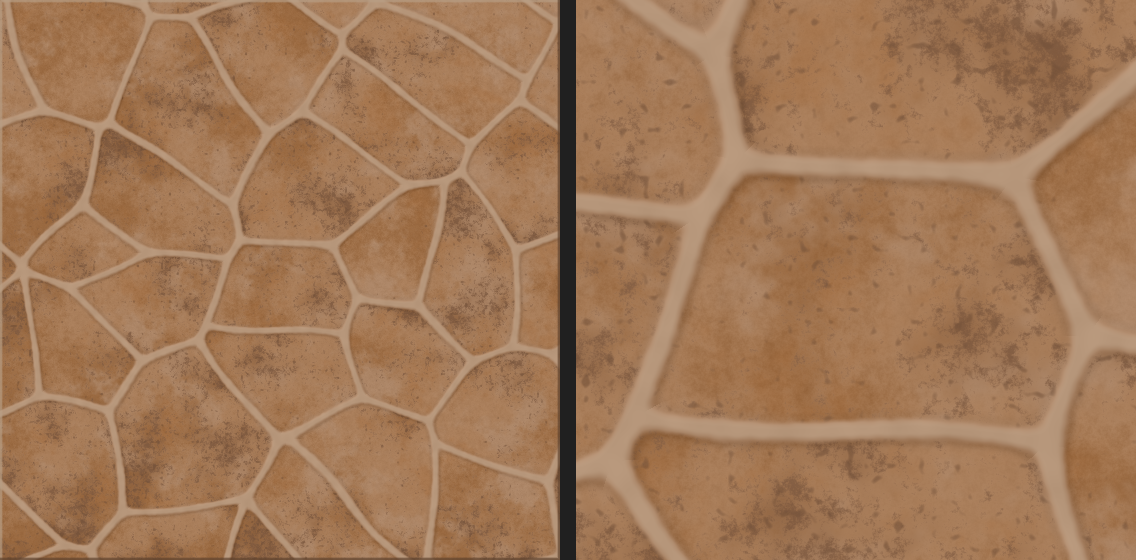
Left: the whole. Right: its middle third, enlarged.
Write a Shadertoy shader that draws this texture.

```glsl
// Crazy-paved ceramic tile: warm sandstone slabs parted by pale narrow seams.
// A smooth Voronoi edge distance lays out the slabs; layered gradient noise
// clouds, stains and speckles the stone. A thin bevel frames the tile.

vec2 hash2(vec2 p) {
    vec3 q = fract(p.xyx * vec3(0.1031, 0.1030, 0.0973));
    q += dot(q, q.yzx + 33.33);
    return fract((q.xx + q.yz) * q.zy);
}

float cornerRamp(vec2 cell, vec2 offset, vec2 corner) {
    float angle = 6.2832 * hash2(cell + corner + 71.0).x;
    return dot(vec2(cos(angle), sin(angle)), offset - corner);
}

float gradientNoise(vec2 p) {
    vec2 i = floor(p), f = fract(p);
    vec2 u = f * f * f * (f * (f * 6.0 - 15.0) + 10.0);
    float low = mix(cornerRamp(i, f, vec2(0, 0)), cornerRamp(i, f, vec2(1, 0)), u.x);
    float high = mix(cornerRamp(i, f, vec2(0, 1)), cornerRamp(i, f, vec2(1, 1)), u.x);
    return mix(low, high, u.y);
}

float fbm(vec2 p, float gain) {
    float sum = 0.0, amplitude = 1.0;
    for (int i = 0; i < 5; i++) {
        sum += amplitude * gradientNoise(p);
        p = mat2(1.6, 1.2, -1.2, 1.6) * p + 17.3;
        amplitude *= gain;
    }
    return sum;
}

// x: distance to the seam with rounded corners, y: slab id, zw: seam normal
vec4 slabs(vec2 p) {
    vec2 home = floor(p), nearestCell = home, nearest = vec2(9.0);
    for (int y = -2; y <= 2; y++)
    for (int x = -2; x <= 2; x++) {
        vec2 cell = home + vec2(x, y);
        vec2 toSite = cell + hash2(cell) - p;
        if (dot(toSite, toSite) < dot(nearest, nearest)) {
            nearest = toSite;
            nearestCell = cell;
        }
    }
    float sum = 0.0, closest = 9.0;
    vec2 normal = vec2(0.0);
    for (int y = -2; y <= 2; y++)
    for (int x = -2; x <= 2; x++) {
        if (x == 0 && y == 0) continue;
        vec2 cell = nearestCell + vec2(x, y);
        vec2 toSite = cell + hash2(cell) - p;
        vec2 across = normalize(toSite - nearest);
        float d = dot(0.5 * (toSite + nearest), across);
        sum += exp(-42.0 * d);
        if (d < closest) { closest = d; normal = across; }
    }
    return vec4(-log(sum) / 42.0, hash2(nearestCell + 5.0).y, normal);
}

vec3 stoneColor(vec2 uv, float id) {
    vec2 p = uv + id * 7.0;
    float cloud = fbm(p * 6.0, 0.6);
    float wash = fbm(p * 10.0 + 40.0, 0.65);
    float grain = fbm(uv * 70.0, 0.85);

    // Paler toward the upper right, deeper toward the lower left
    float tone = 0.55 * (uv.x + 0.5 * uv.y - 0.7) + 0.35 * (id - 0.5);
    vec3 color = mix(vec3(0.605, 0.415, 0.255), vec3(0.665, 0.495, 0.355),
                     smoothstep(-0.6, 0.35, cloud + tone + 0.15 * grain));
    color = mix(color, vec3(0.685, 0.54, 0.425), 0.75 * smoothstep(0.0, 0.65, wash + 0.5 * tone));
    color = mix(color, vec3(0.64, 0.425, 0.245), 0.4 * smoothstep(0.15, 0.7, -wash));

    // Brown stains gather in patches and break up into fine speckles
    float patches = fbm(p * 5.0 + 90.0, 0.65) + 0.5 * (id - 0.5) - 0.3 * tone;
    color = mix(color, vec3(0.52, 0.36, 0.24), 0.55 * smoothstep(0.1, 0.75, patches + 0.1 * grain));
    float stain = smoothstep(0.15, 0.95, 0.85 * patches + 0.6 * grain);
    color = mix(color, vec3(0.45, 0.31, 0.215), 0.7 * stain);
    float speckle = smoothstep(0.3, 0.6, gradientNoise(uv * 140.0) + 0.25 * patches);
    color = mix(color, vec3(0.43, 0.30, 0.21), 0.5 * speckle);
    return color + 0.02 * grain;
}

void mainImage(out vec4 fragColor, in vec2 fragCoord) {
    vec2 uv = fragCoord / iResolution.xy;

    // Bend the layout a little so the seams curve
    vec2 bend = vec2(gradientNoise(uv * 4.0 + 3.0), gradientNoise(uv * 4.0 + 31.0));
    const float slabsAcross = 5.0;
    vec4 slab = slabs(uv * slabsAcross + 0.16 * bend + 12.0);
    float edge = slab.x / slabsAcross;
    edge += 0.0016 * gradientNoise(uv * 25.0) + 0.001 * gradientNoise(uv * 120.0);

    // Stone darkens slightly where it rolls into the seam
    vec3 color = stoneColor(uv, slab.y);
    color *= 1.0 - 0.06 * smoothstep(0.014, 0.007, edge);

    // Pale seam, lit gently from the upper left
    vec3 seam = mix(vec3(0.67, 0.52, 0.40), vec3(0.715, 0.59, 0.48),
                    smoothstep(0.007, 0.002, edge));
    seam += 0.025 * gradientNoise(uv * 60.0);
    color = mix(color, seam, smoothstep(0.0085, 0.0045, edge));
    float slope = smoothstep(0.001, 0.006, edge) * smoothstep(0.012, 0.007, edge);
    color += 0.04 * slope * dot(slab.zw, vec2(0.6, -0.8));

    // Bevelled rim: bright at left and top, dark at right and bottom
    float lit = min(uv.x, 1.0 - uv.y), shaded = min(1.0 - uv.x, uv.y);
    color = mix(color, vec3(0.72, 0.62, 0.52), 0.7 * smoothstep(0.006, 0.002, lit));
    color = mix(color, vec3(0.36, 0.25, 0.17), 0.7 * smoothstep(0.006, 0.002, shaded));
    fragColor = vec4(color, 1.0);
}
```
